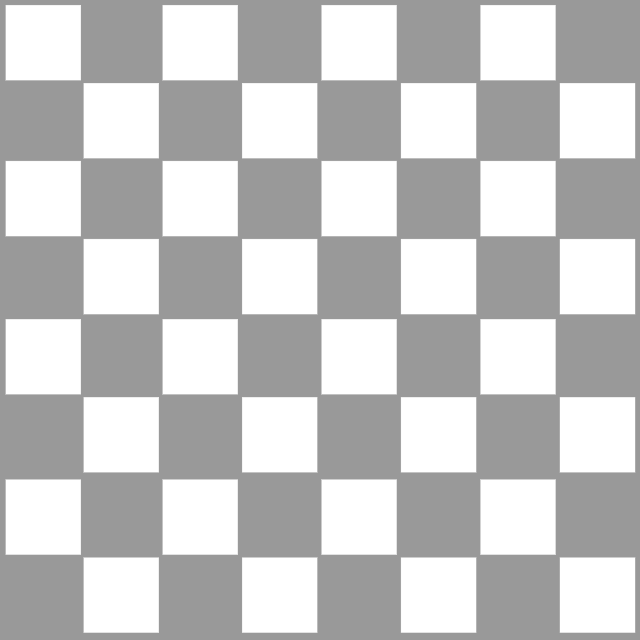
Give the GLSL for this pattern, as a three.js fragment shader.

```glsl
// Checkerboard of eight by eight cells: white squares on a flat grey ground.
// Each square is a box distance; the squares are slightly smaller than their
// cells, and the row and column spacing drifts a little across the canvas.

varying vec2 vUv;

const vec3 GROUND_GREY = vec3(0.6);
const vec3 SQUARE_WHITE = vec3(1.0);
const int CELLS = 8;                  // cells across and down
const float HALF_SIDE = 0.0588;       // half the side of a white square
const float EDGE_SOFTNESS = 0.0018;   // least width of the edge ramp

const float LAST_COLUMN = 0.9336;     // centre of the rightmost column
const float COLUMN_PITCH = 0.12415;
const float LEFT_SQUEEZE = 0.00078;   // tightens the first two columns

const float TOP_ROW = 0.0667;         // centre of the top row, from the top
const float PAIR_PITCH = 0.2419;      // spacing of row pairs
const float PAIR_GROWTH = 0.00173;    // widening of that spacing downwards
const float ROW_PITCH = 0.1219;       // spacing inside a pair

float columnCenter(float column) {
  float squeeze = max(2.0 - column, 0.0);
  return LAST_COLUMN - COLUMN_PITCH * (float(CELLS - 1) - column)
       + LEFT_SQUEEZE * squeeze * squeeze;
}

// Rows are counted from the top.
float rowCenter(float row) {
  float pair = floor(row * 0.5);
  float inPair = mod(row, 2.0);
  float drop = pair * (PAIR_PITCH + PAIR_GROWTH * pair) + ROW_PITCH * inPair;
  return 1.0 - TOP_ROW - drop;
}

float boxDistance(vec2 p, float halfSide) {
  vec2 d = abs(p) - halfSide;
  return length(max(d, 0.0)) + min(max(d.x, d.y), 0.0);
}

void main() {
  // Nearest white square, with odd rows shifted by one column
  float nearest = 1.0;
  for (int r = 0; r < CELLS; r++) {
    float row = float(r);
    for (int k = 0; k < CELLS / 2; k++) {
      float column = 2.0 * float(k) + mod(row, 2.0);
      vec2 center = vec2(columnCenter(column), rowCenter(row));
      nearest = min(nearest, boxDistance(vUv - center, HALF_SIDE));
    }
  }

  // Smoothed edge between ground and square
  float ramp = max(fwidth(vUv.x), EDGE_SOFTNESS);
  float coverage = clamp(0.5 - nearest / ramp, 0.0, 1.0);
  gl_FragColor = vec4(mix(GROUND_GREY, SQUARE_WHITE, coverage), 1.0);
}
```
